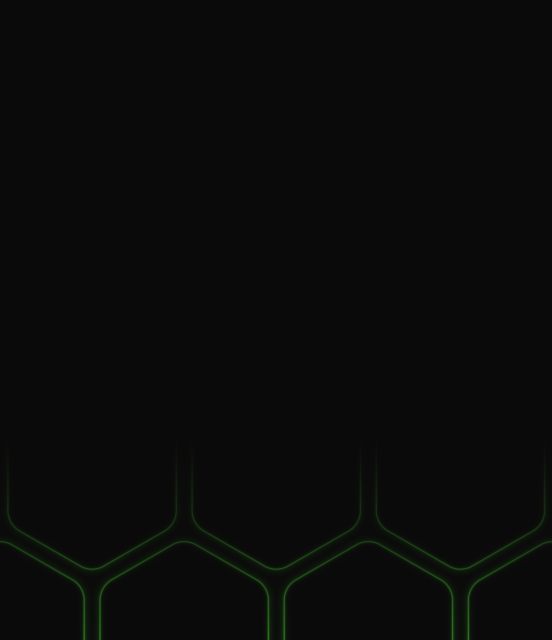
Write a WebGL 2 fragment shader that draws this background.

```glsl
#version 300 es
precision highp float;

uniform vec2 u_resolution;
out vec4 outColor;

// Lengths are fractions of the canvas height
#define PITCH 0.2878
#define APOTHEM 0.1315
#define CORNER_RADIUS 0.037
#define ROW_CENTER 0.2568
#define LINE_WIDTH 0.0014
#define GLOW_OUTER 0.0048
#define GLOW_INNER 0.0028
#define FADE_TOP 0.312
#define BACKGROUND vec3(0.039)
#define LINE_COLOR vec3(0.075, 0.25, 0.045)
#define GLOW_COLOR vec3(0.055, 0.17, 0.035)

const float SQRT3 = sqrt(3.0);

// Signed distance to a pointy-top hexagon
float hexagon(vec2 p, float apothem) {
    vec2 fold = vec2(-0.5 * SQRT3, 0.5);
    p = abs(p.yx);
    p -= 2.0 * min(dot(fold, p), 0.0) * fold;
    float halfSide = apothem / SQRT3;
    p -= vec2(clamp(p.x, -halfSide, halfSide), apothem);
    return length(p) * sign(p.y);
}

// Offset from the nearest center of a rectangular lattice
vec2 latticeOffset(vec2 p, vec2 period) {
    return p - period * round(p / period);
}

// Offset from the nearest center of the staggered honeycomb
vec2 honeycombOffset(vec2 p) {
    vec2 period = PITCH * vec2(1.0, SQRT3);
    vec2 a = latticeOffset(p, period);
    vec2 b = latticeOffset(p - 0.5 * period, period);
    return dot(a, a) < dot(b, b) ? a : b;
}

void main() {
    vec2 uv = gl_FragCoord.xy / u_resolution.y;
    vec2 cell = honeycombOffset(uv - vec2(0.5 * PITCH, ROW_CENTER));
    float d = hexagon(cell, APOTHEM - CORNER_RADIUS) - CORNER_RADIUS;

    // Thin outline with a softer glow, wider in the gaps between cells
    float lineWidth = max(LINE_WIDTH, 0.7 / u_resolution.y);
    float line = exp(-d * d / (lineWidth * lineWidth));
    float glow = exp(-abs(d) / (d > 0.0 ? GLOW_OUTER : GLOW_INNER));

    // Light fades out upward from the bottom edge
    float fade = clamp(1.0 - uv.y / FADE_TOP, 0.0, 1.0);
    vec3 color = BACKGROUND + fade * (line * LINE_COLOR + glow * GLOW_COLOR);
    outColor = vec4(color, 1.0);
}
```
